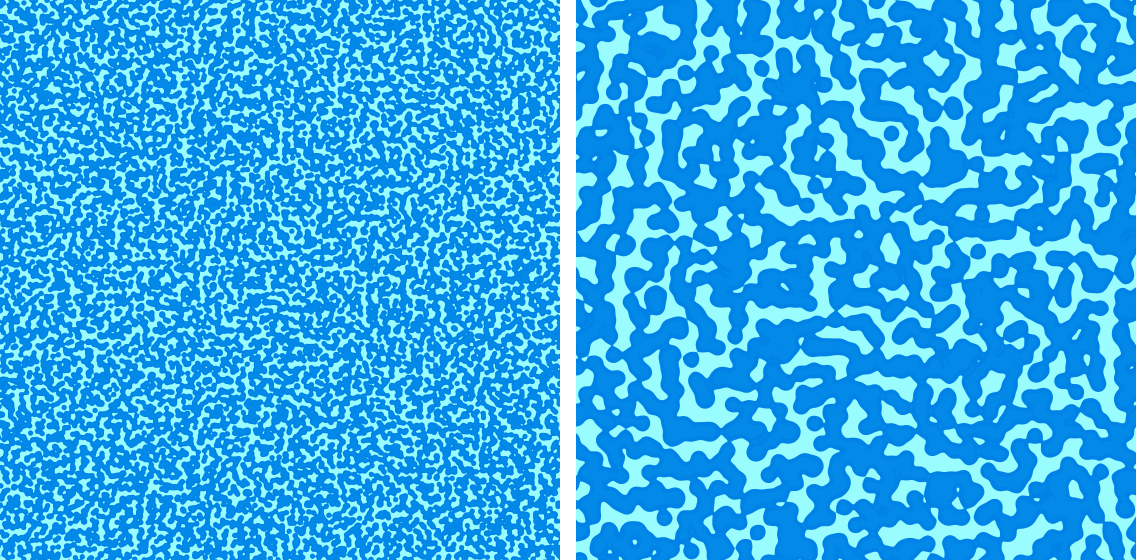
Left: the whole. Right: its middle third, enlarged.
Write a Shadertoy shader that draws this texture.

```glsl
// Small angular cyan flecks in the gaps of a merged field of blue blobs.

const vec3 BLUE = vec3(0.01, 0.54, 0.91);
const vec3 RIM_BLUE = vec3(0.00, 0.51, 0.90);
const vec3 CYAN = vec3(0.60, 0.99, 1.00);

const float CELLS = 100.0;     // cells along the canvas height
const float FALLOFF = 5.5;     // how tightly each blob is bounded
const float THRESHOLD = 0.32;  // field level at the blob outline

// Two random values in 0..1 for a cell
vec2 hash2(vec2 cell) {
    vec3 p = fract(cell.xyx * vec3(0.1031, 0.1030, 0.0973));
    p += dot(p, p.yzx + 33.33);
    return fract((p.xx + p.yz) * p.zy);
}

// Sum of one soft blob per cell: gradient in xy, value in z
vec3 blobField(vec2 p, float falloff) {
    vec2 home = floor(p);
    vec3 field = vec3(0.0);
    for (int y = -1; y <= 1; y++) {
        for (int x = -1; x <= 1; x++) {
            vec2 cell = home + vec2(x, y);
            vec2 offset = p - cell - hash2(cell + 17.0);
            float blob = exp(-falloff * dot(offset, offset));
            field += blob * vec3(-2.0 * falloff * offset, 1.0);
        }
    }
    return field;
}

// Approximate distance to the outline in cells, positive in the gaps
float gapDistance(vec3 field, float threshold) {
    return (threshold - field.z) / max(length(field.xy), 0.2);
}

// Blue blobs with a faint darker rim, cyan in the gaps
vec3 fleckColor(float dist, float pixel) {
    vec3 blob = mix(BLUE, RIM_BLUE, smoothstep(-0.24, -0.16, dist));
    float gap = clamp(dist / pixel + 0.5, 0.0, 1.0);
    return mix(blob, CYAN, gap);
}

void mainImage(out vec4 fragColor, in vec2 fragCoord) {
    vec2 p = fragCoord / iResolution.y * CELLS;
    float pixel = CELLS / iResolution.y;
    float dist = gapDistance(blobField(p, FALLOFF), THRESHOLD);
    fragColor = vec4(fleckColor(dist, pixel), 1.0);
}
```
